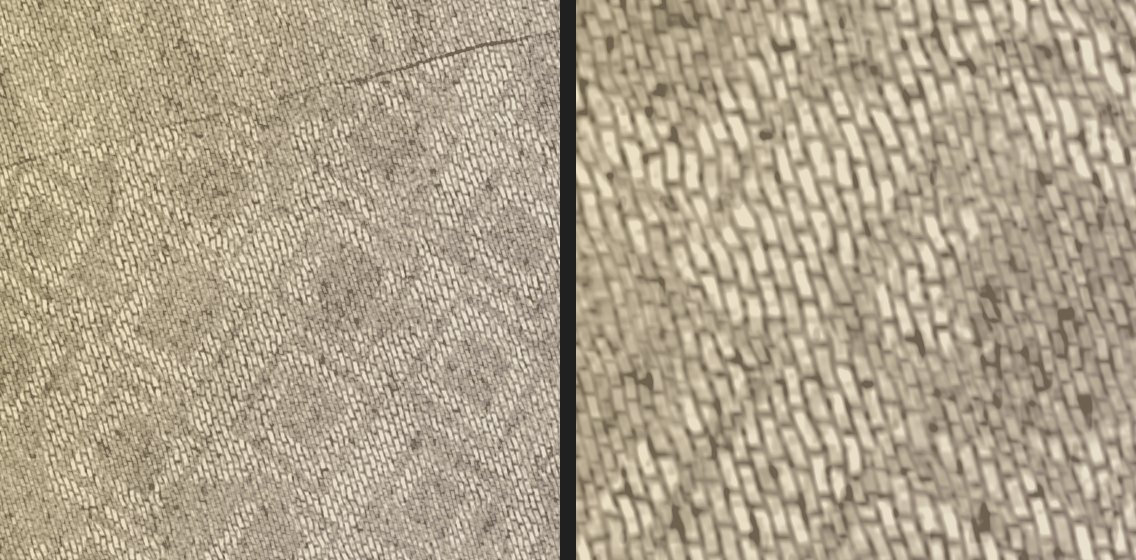
Left: the whole. Right: its middle third, enlarged.
A WebGL 2 fragment shader for this texture:

```glsl
#version 300 es
precision highp float;
// Pale woven cloth: slanted stitches form stepped diamond frets below a sloping seam.
uniform vec2 u_resolution;
out vec4 outColor;

// Colours, from the gaps between threads to the brightest thread
const vec3 GAP = vec3(0.43, 0.38, 0.31);
const vec3 WARM_SHADE = vec3(0.60, 0.56, 0.45);
const vec3 COOL_SHADE = vec3(0.61, 0.55, 0.50);
const vec3 LINEN = vec3(0.71, 0.66, 0.57);
const vec3 CREAM = vec3(0.80, 0.75, 0.66);
const vec3 HIGHLIGHT = vec3(0.92, 0.88, 0.79);

// Threads
const vec2 BOLD_STITCHES = vec2(90.0, 38.0);   // repeats across and down
const vec2 FINE_STITCHES = vec2(118.0, 66.0);
const vec2 PLAIN_STITCHES = vec2(104.0, 46.0);
const float SLANT = 0.30;
const float GRAIN_SCALE = 210.0;
const float GRAIN_AMOUNT = 0.42;

// Diamond frets
const vec2 RISE_AXIS = vec2(0.574, 0.819);
const vec2 FALL_AXIS = vec2(0.848, -0.530);
const vec2 FRET_SIZE = vec2(0.235, 0.285);
const vec2 FRET_ORIGIN = vec2(0.529, 0.040);
const float ROW_SHIFT = 0.23;
const float RING_RADIUS = 0.070;
const float RING_HALF_WIDTH = 0.013;
const float BORDER_RADIUS = 0.104;

// Seam
const float SEAM_HEIGHT = 0.70;
const float SEAM_SLOPE = 0.25;
const float SEAM_WIDTH = 0.0028;

float hash(vec2 p) {
    vec3 q = fract(p.xyx * vec3(0.1031, 0.1030, 0.0973));
    q += dot(q, q.yzx + 33.33);
    return fract((q.x + q.y) * q.z);
}

float noise(vec2 p) {
    vec2 i = floor(p), f = fract(p);
    f = f * f * (3.0 - 2.0 * f);
    return mix(mix(hash(i), hash(i + vec2(1, 0)), f.x),
               mix(hash(i + vec2(0, 1)), hash(i + vec2(1, 1)), f.x), f.y);
}

// Slanted, staggered threads; 0 in the gaps, up to 1 on a bright thread
float stitches(vec2 p, vec2 count, float variation) {
    vec2 q = vec2(p.x + SLANT * p.y, p.y) * count;
    q.x += 0.45 * (noise(p * 45.0) - 0.5);
    float column = floor(q.x);
    q.y += column * 0.37 + 0.35 * hash(vec2(column, count.x));
    vec2 id = floor(q);
    vec2 f = abs(fract(q) - 0.5);
    float thread = (1.0 - smoothstep(0.17, 0.48, f.x)) * (1.0 - smoothstep(0.30, 0.52, f.y));
    return thread * (1.0 - variation * hash(id + count));
}

// Nested diamonds in rows that step sideways; 1 on the pale bands
float frets(vec2 p) {
    p += 0.016 * (vec2(noise(p * 9.0), noise(p * 9.0 + 40.0)) - 0.5);
    vec2 q = (vec2(dot(p, RISE_AXIS), dot(p, FALL_AXIS)) - FRET_ORIGIN) / FRET_SIZE;
    float row = floor(q.x + 0.5);
    q.y += ROW_SHIFT * row;
    vec2 cell = vec2(row, floor(q.y + 0.5));
    vec2 f = abs(q - cell) * FRET_SIZE;
    float r = max(f.x, f.y);
    float radius = RING_RADIUS + 0.012 * (hash(cell + 70.0) - 0.5);
    float ring = 1.0 - smoothstep(0.0, 0.009, abs(r - radius) - RING_HALF_WIDTH);
    float border = smoothstep(-0.005, 0.005, r - BORDER_RADIUS);
    float wear = smoothstep(0.12, 0.48, noise(p * 16.0 + 7.0));
    return max(ring, border) * mix(0.25, 1.0, wear);
}

vec3 clothColor(float tone, float cool) {
    vec3 c = mix(GAP, mix(WARM_SHADE, COOL_SHADE, cool), smoothstep(0.0, 0.30, tone));
    c = mix(c, LINEN, smoothstep(0.25, 0.52, tone));
    c = mix(c, CREAM, smoothstep(0.48, 0.74, tone));
    return mix(c, HIGHLIGHT, smoothstep(0.70, 0.98, tone));
}

void main() {
    vec2 p = gl_FragCoord.xy / u_resolution;

    // Patterned cloth: bold threads on the frets, fine threads between
    float bold = 0.23 + 0.78 * stitches(p, BOLD_STITCHES, 0.30);
    float fine = 0.25 + 0.46 * stitches(p, FINE_STITCHES, 0.65);
    float patterned = mix(fine, bold, frets(p));

    // Plain cloth above the seam, with long pale streaks
    float streak = noise(vec2((p.x + SLANT * p.y) * 38.0, p.y * 3.0));
    float plain = 0.20 + 0.58 * stitches(p, PLAIN_STITCHES, 0.50) + 0.18 * streak;

    float seamLine = SEAM_HEIGHT + SEAM_SLOPE * p.x + 0.008 * (noise(vec2(p.x * 14.0, 3.0)) - 0.5);
    float above = p.y - seamLine;
    float tone = mix(patterned, plain, smoothstep(-0.004, 0.004, above));

    // Fibre grain, soft blotches and dark specks
    tone += GRAIN_AMOUNT * (noise(p * GRAIN_SCALE) - 0.5);
    tone += 0.12 * (noise(p * 7.0 + 20.0) - 0.5);
    tone -= 0.28 * smoothstep(0.72, 0.95, noise(p * vec2(130.0, 75.0) + 11.0));

    // Shadowed fold, deepest toward the right
    float fold = 1.0 - smoothstep(SEAM_WIDTH * 0.4, SEAM_WIDTH * 1.8, abs(above));
    float depth = mix(0.22, 0.50, smoothstep(0.62, 0.74, p.x) * (1.0 - smoothstep(0.88, 0.97, p.x)));
    tone -= fold * depth * (0.5 + noise(vec2(p.x * 30.0, 9.0)));

    // Warm light at the upper left, cooler toward the lower right
    float cool = smoothstep(0.1, 1.1, p.x + 0.35 * (1.0 - p.y));
    vec3 color = clothColor(tone, cool);
    color *= mix(vec3(1.01, 1.0, 0.94), vec3(0.99, 1.0, 1.03), cool);
    outColor = vec4(color, 1.0);
}
```
